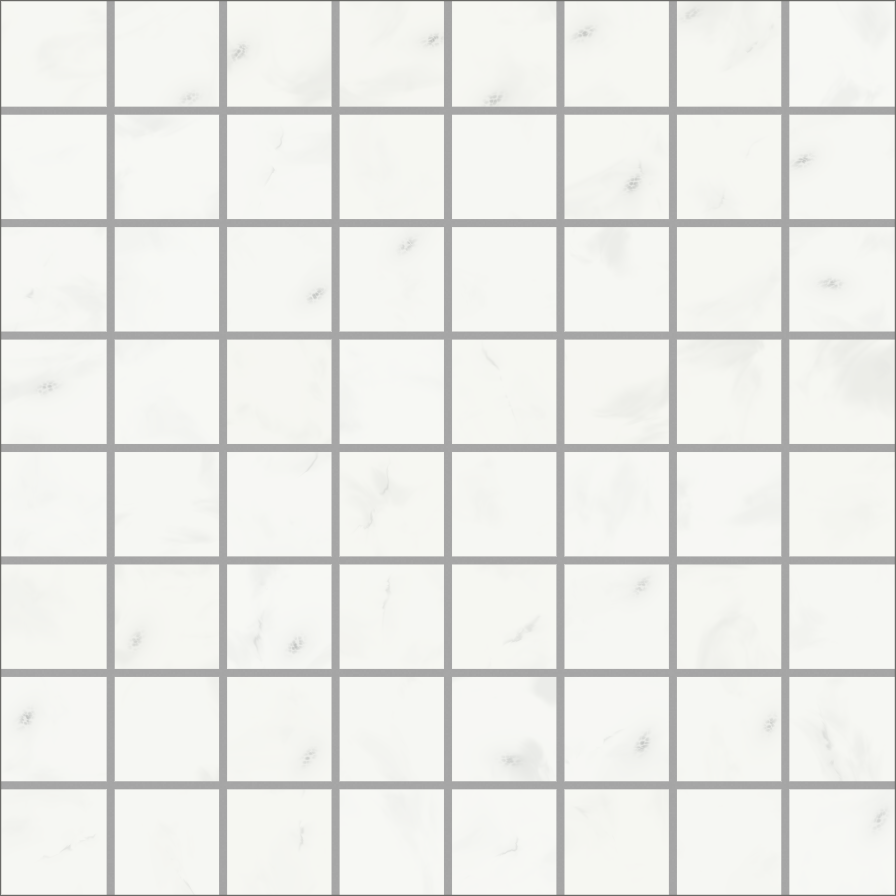
Reproduce this pattern procedurally as a WebGL 2 fragment shader.

```glsl
#version 300 es
precision highp float;
// Eight by eight grid of white marble mosaic tiles with grey grout and a thin dark rim.

uniform vec2 u_resolution;
out vec4 fragColor;

float hash(vec2 p) {
    vec3 q = fract(vec3(p.xyx) * 0.1031);
    q += dot(q, q.yzx + 33.33);
    return fract((q.x + q.y) * q.z);
}

vec2 hash2(vec2 p) {
    return vec2(hash(p), hash(p + 71.7));
}

mat2 rotation(float a) {
    return mat2(cos(a), sin(a), -sin(a), cos(a));
}

// Layered, warped sines, roughly -1 to 1
float sineClouds(vec2 p) {
    float sum = 0.0, amp = 0.55;
    for (int i = 0; i < 5; i++) {
        p = rotation(0.9) * p + 0.7 * sin(p.yx * 0.8 + float(i));
        sum += amp * sin(p.x) * sin(p.y + 1.3);
        p *= 1.75;
        amp *= 0.58;
    }
    return sum;
}

// Distance to the nearest jittered cell point
float cellular(vec2 p) {
    vec2 cell = floor(p);
    float nearest = 2.0;
    for (int y = -1; y <= 1; y++)
        for (int x = -1; x <= 1; x++) {
            vec2 c = cell + vec2(x, y);
            nearest = min(nearest, length(c + hash2(c) - p));
        }
    return nearest;
}

vec3 marble(vec2 f, vec2 id) {
    vec2 seed = hash2(id + 5.3);
    vec2 q = f + seed * 37.0;
    float clouds = sineClouds(q * 4.0);
    float wisps = sineClouds(q * 9.0 + 11.0);

    // Tile tone, from cool to slightly warm
    vec3 color = vec3(0.966, 0.969, 0.953);
    color += (hash(id + 2.1) - 0.5) * vec3(0.004, 0.005, 0.012);

    // Soft grey clouding, stronger in some tiles
    float shade = smoothstep(0.05, 0.75, clouds) * mix(0.006, 0.045, pow(hash(id + 9.4), 2.0));
    shade += smoothstep(0.1, 0.8, wisps) * 0.009 * smoothstep(-0.2, 0.5, clouds);

    // Smudge with broken dark flecks, stretched along a slanted axis
    float hasFleck = step(0.58, hash(id + 17.9));
    vec2 r = rotation(-0.5 + 1.4 * (hash(id + 23.0) - 0.5)) * (f - 0.1 - 0.8 * hash2(id + 31.0));
    r += 0.025 * vec2(wisps, clouds);
    float halo = exp(-dot(r * r, vec2(22.0, 60.0)));
    float core = exp(-dot(r * r, vec2(160.0, 600.0)));
    float grain = 1.0 - smoothstep(0.15, 0.75, cellular(q * vec2(24.0, 32.0) + wisps));
    shade += hasFleck * (0.025 * halo + core * mix(0.03, 0.19, grain) * (0.4 + 0.6 * hash(id + 41.0)));

    // Hairline vein that fades in and out
    float hasVein = step(0.68, hash(id + 47.2));
    vec2 v = rotation(6.283 * hash(id + 53.0)) * (f - 0.25 - 0.5 * hash2(id + 59.0));
    float off = abs(v.y + 0.09 * clouds + 0.05 * wisps);
    float vein = exp(-off * off * 5000.0) * 0.06 + exp(-off * off * 120.0) * 0.012;
    shade += hasVein * vein * smoothstep(-0.25, 0.5, wisps) * smoothstep(0.5, 0.1, abs(v.x));

    return color - shade * vec3(1.0, 0.98, 0.96);
}

void main() {
    vec2 p = gl_FragCoord.xy / u_resolution;
    float soft = 0.6 / min(u_resolution.x, u_resolution.y);

    // Tile grid, centred on the canvas
    float pitch = 0.1255;
    vec2 g = (p - 0.5) / pitch + 4.0;
    vec3 color = marble(fract(g), floor(g));

    // Seven grout lines each way
    vec2 toLine = abs(g - clamp(round(g), 1.0, 7.0)) * pitch;
    float lineDist = min(toLine.x, toLine.y);
    float grout = 1.0 - smoothstep(0.0045 - soft, 0.0045 + soft, lineDist);
    vec3 groutColor = vec3(0.65) + 0.008 * (hash(floor(p * 512.0)) - 0.5);
    color = mix(color, groutColor, grout);

    // Dark outer rim
    vec2 toRim = min(p, 1.0 - p);
    float rim = 1.0 - smoothstep(0.0014 - soft, 0.0014 + soft, min(toRim.x, toRim.y));
    color = mix(color, vec3(0.41, 0.41, 0.40), rim);

    fragColor = vec4(color, 1.0);
}
```
